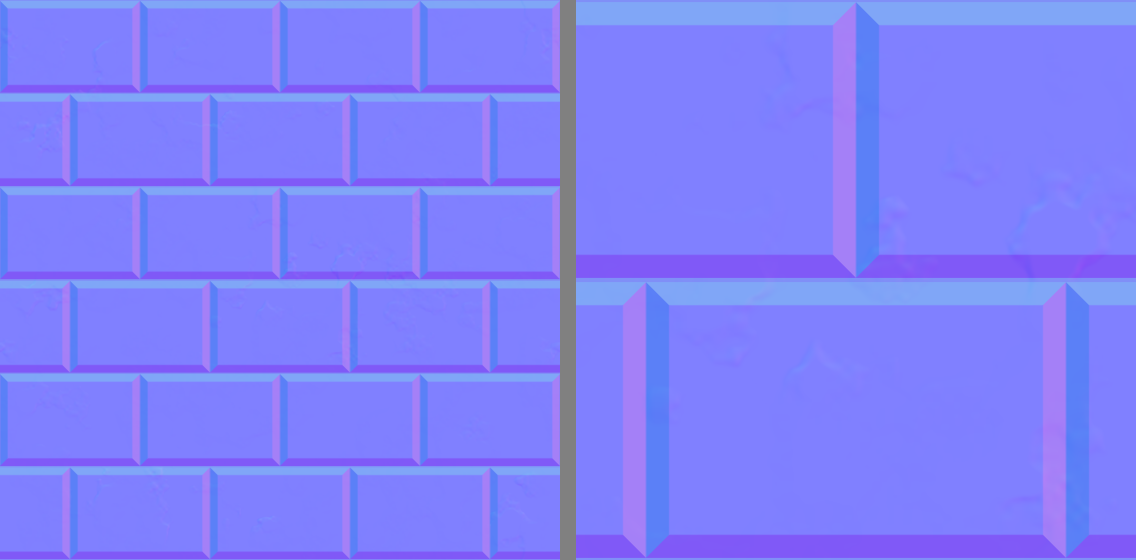
Left: the whole. Right: its middle third, enlarged.
Write a WebGL 2 fragment shader that draws this texture map.

```glsl
#version 300 es
precision highp float;
// Normal map of bevelled tiles in a half-offset running bond, lightly chipped.

uniform vec2 u_resolution;
out vec4 fragColor;

float hash(vec2 p) {
  return fract(sin(dot(p, vec2(127.1, 311.7))) * 43758.5453);
}

// Value noise that wraps after "period" cells
float noise(vec2 uv, float period) {
  vec2 p = uv * period;
  vec2 i = floor(p);
  vec2 f = fract(p);
  f = f * f * (3.0 - 2.0 * f);
  vec2 a = mod(i, period);
  vec2 b = mod(i + 1.0, period);
  return mix(mix(hash(a), hash(vec2(b.x, a.y)), f.x),
             mix(hash(vec2(a.x, b.y)), hash(b), f.x), f.y);
}

// Height of the worn surface: flakes with ragged rims
float chipHeight(vec2 uv) {
  float sum = 0.0;
  float amplitude = 0.5;
  float period = 21.0;
  for (int i = 0; i < 4; i++) {
    sum += amplitude * noise(uv, period);
    amplitude *= 0.5;
    period *= 2.0;
  }
  return smoothstep(0.48, 0.62, sum);
}

void main() {
  vec2 uv = gl_FragCoord.xy / u_resolution;
  float pixel = 1.0 / min(u_resolution.x, u_resolution.y);

  // Running bond: 4 tiles across, 6 rows, every other row shifted by half
  vec2 grid = vec2(4.0, 6.0);
  vec2 cell = uv * grid;
  cell.x += 0.5 * mod(floor(cell.y) + 1.0, 2.0);
  vec2 tileId = mod(floor(cell), grid);
  vec2 local = (fract(cell) - 0.5) / grid;

  // Distance inward from the tile edges, less the thin horizontal joint
  vec2 inset = 0.5 / grid - abs(local) - vec2(0.0, 0.0013);
  vec2 side = sign(local);

  // Mitred bevels around a flat face
  vec3 flatColor = vec3(0.5, 0.5, 1.0);
  vec3 jointColor = vec3(0.5, 0.56, 0.97);
  float ridge = smoothstep(0.0, pixel, inset.x);
  vec3 sideBevel = vec3(0.5 + 0.145 * side.x * ridge, 0.5, 0.97);
  vec3 endBevel = vec3(0.5, 0.5 + 0.15 * side.y, 0.97);
  vec3 color = mix(sideBevel, endBevel,
                   smoothstep(-pixel, pixel, inset.x - inset.y));
  float depth = min(inset.x, inset.y);
  color = mix(color, flatColor, smoothstep(-pixel, pixel, depth - 0.0137));
  color = mix(jointColor, color, smoothstep(-0.5 * pixel, 0.5 * pixel, inset.y));

  // Wear in patches, stronger on some tiles than on others
  float stepSize = 0.002;
  float height = chipHeight(uv);
  vec2 slope = height - vec2(chipHeight(uv + vec2(stepSize, 0.0)),
                             chipHeight(uv + vec2(0.0, stepSize)));
  float patches = smoothstep(0.5, 0.85, noise(uv, 13.0));
  float wear = patches * mix(0.1, 1.0, hash(tileId + 7.3));
  color.xy += slope * (0.006 + 0.13 * wear);

  fragColor = vec4(color, 1.0);
}
```
